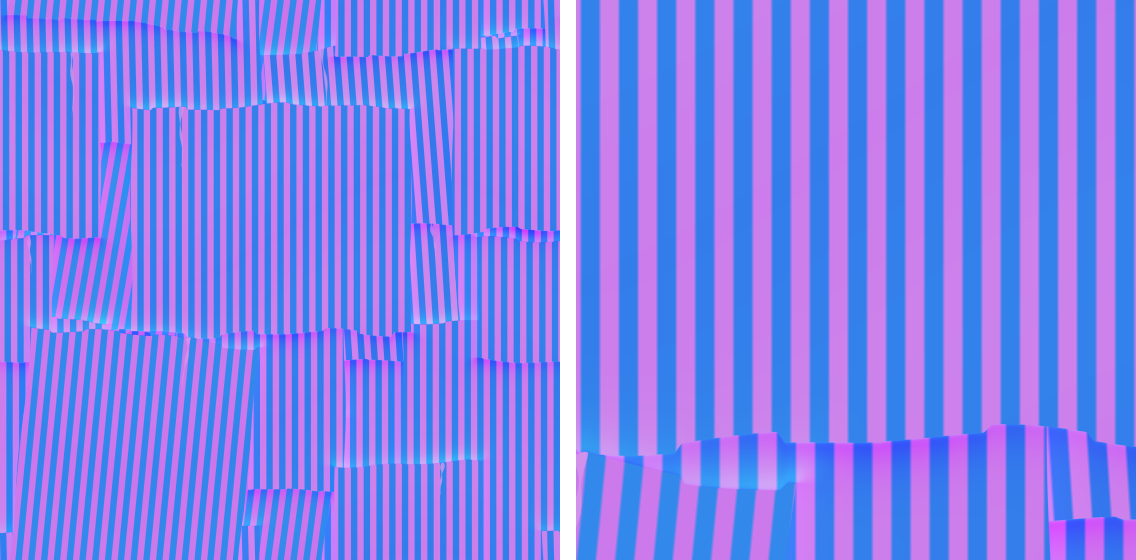
Left, the full canvas; right, a detail of the centre.
Reproduce this texture map procedurally as a WebGL 2 fragment shader.

```glsl
#version 300 es
precision highp float;
// Normal map of torn, overlapping corrugated cardboard sheets.

uniform vec2 u_resolution;
out vec4 fragColor;

const int SHEETS = 14;
const float FLUTES = 44.0;           // corrugations across the canvas
const float FLUTE_SHARPNESS = 4.0;   // steepness between flute flanks
const float FLUTE_TILT = 0.3;        // sideways slope of each flank
const float FACING = 0.92;           // blue channel of the flat surface
const vec2 MIN_HALF = vec2(0.10, 0.11);
const vec2 MAX_HALF = vec2(0.25, 0.25);
const float LEAN_MIN = -0.10;
const float LEAN_MAX = 0.20;
const float TEAR_DEPTH = 0.009;
const float TEAR_FLUTES = 2.7;       // flutes per torn step
const float BEND_WIDTH = 0.013;      // reach of the bend around a sheet
const vec2 BEND_TILT = vec2(0.07, 0.30);
const vec2 SLIT_NORMAL = vec2(0.33, 0.09);
const float SLIT_WIDTH = 0.0045;
const float TAU = 6.28318;

float hash(float n) {
  return fract(sin(n * 12.9898 + 4.1) * 4375.85);
}

// Flank slope of upright flutes at the sideways position x.
float fluteSlope(float x) {
  float wave = sin(x * FLUTES * TAU) * FLUTE_SHARPNESS;
  return FLUTE_TILT * clamp(wave, -1.0, 1.0);
}

// Torn edge: short steps that follow the flutes, over slow layered sines.
float tornEdge(float x, float seed) {
  float s = x * FLUTES / TEAR_FLUTES + seed;
  float k = floor(s);
  float steps = mix(hash(k), hash(k + 1.0), smoothstep(0.9, 1.0, fract(s)));
  float drift = sin(x * 15.0 + seed) + 0.4 * sin(x * 41.0 + seed * 2.3);
  return TEAR_DEPTH * (steps - 0.5 + 0.6 * drift);
}

// Lays one sheet over the surface (xy = slope, z = facing).
vec3 laySheet(vec3 surface, vec2 uv, float id, float soft) {
  float seed = id * 7.31 + 2.0;
  vec2 center = fract(vec2(0.7549, 0.5698) * id + vec2(0.18, 0.34));
  vec2 halfSize = mix(MIN_HALF, MAX_HALF, vec2(hash(seed), hash(seed + 1.0)));
  float lean = hash(seed + 2.0) < 0.55 ? 0.0
             : mix(LEAN_MIN, LEAN_MAX, hash(seed + 3.0));

  // Wrap around the canvas, then turn into the frame of the sheet.
  mat2 turn = mat2(cos(lean), -sin(lean), sin(lean), cos(lean));
  vec2 p = (fract(uv - center + 0.5) - 0.5) * turn;

  // Cut sides are nearly straight, ends are torn.
  float side = halfSize.x + 0.002 * sin(p.y * 23.0 + seed);
  float along = clamp(p.x, -side, side);
  float top = halfSize.y + tornEdge(along, seed);
  float bottom = -halfSize.y + tornEdge(along, seed + 31.0);
  vec2 nearest = vec2(along, clamp(p.y, bottom, top));

  // The layer below bends away from the edge.
  vec2 away = p - nearest;
  float gap = length(away);
  float uneven = 0.75 + 0.25 * sin(along * 27.0 + seed);
  float bend = exp(-gap / BEND_WIDTH) * uneven;
  surface.xy += turn * (away / (gap + 0.001) * BEND_TILT) * bend;
  surface.z += 0.07 * bend;

  // Corrugated face of the sheet.
  vec2 slope = turn * vec2(fluteSlope(p.x), 0.0);

  // A tapering slit runs down from the torn top.
  float slitLength = mix(0.05, 0.15, hash(seed + 4.0));
  float slitX = halfSize.x * mix(-0.8, 0.8, hash(seed + 5.0));
  float depth = (top - p.y) / slitLength;
  float taper = max(1.0 - depth, 0.0) * (0.6 + 0.4 * sin(depth * 14.0 + seed));
  float offset = abs(p.x - slitX - 0.002 * sin(p.y * 60.0 + seed));
  float slit = 1.0 - smoothstep(-soft, soft, offset - SLIT_WIDTH * taper);
  slope = mix(slope, SLIT_NORMAL, slit * step(depth, 1.0) * 0.8);

  float outside = max(abs(p.x) - side, max(p.y - top, bottom - p.y));
  float cover = 1.0 - smoothstep(-soft, soft, outside);
  return mix(surface, vec3(slope, FACING), cover);
}

void main() {
  vec2 uv = gl_FragCoord.xy / u_resolution;
  float soft = 0.7 / min(u_resolution.x, u_resolution.y);

  // Upright base layer, then the sheets from lowest to highest.
  vec3 surface = vec3(fluteSlope(uv.x), 0.0, FACING);
  for (int i = 0; i < SHEETS; i++) {
    surface = laySheet(surface, uv, float(i), soft);
  }

  // Gentle warp of the whole pile.
  surface.y += 0.008 * sin(uv.y * TAU * 3.0 + 2.0 * sin(uv.x * TAU));
  fragColor = vec4(clamp(vec3(0.5 + surface.xy, surface.z), 0.0, 1.0), 1.0);
}
```
